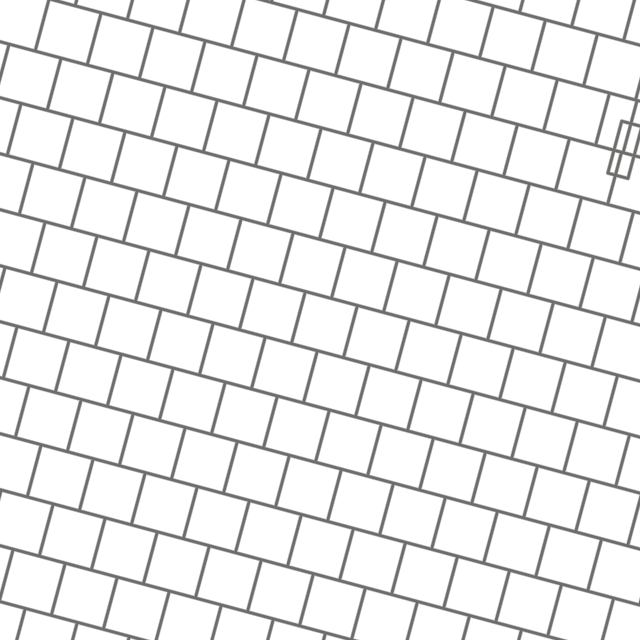
Reproduce this pattern procedurally as a Shadertoy shader.

```glsl
// Tilted running-bond square paving in thin grey lines, with a small inset box at the right edge.

const float TILT = radians(15.0);
const vec2 CELL = vec2(0.08418, 0.08451);        // tile size in canvas heights
const vec2 GRID_ORIGIN = vec2(0.0316, 0.0629);   // one tile corner, in tilted axes
const float LINE_HALF = 0.0026;
const vec3 PAPER = vec3(1.0);
const vec3 INK = vec3(0.425, 0.422, 0.415);

// Coordinates along the courses (x) and down across them (y)
vec2 tiltedAxes(vec2 p, float angle) {
    float c = cos(angle), s = sin(angle);
    return vec2(c * p.x + s * p.y, c * p.y - s * p.x);
}

// Distance to the nearest of a family of lines spaced one period apart
float repeatedLine(float x, float period) {
    return abs(fract(x / period + 0.5) - 0.5) * period;
}

// Distance to the joints of courses shifted by half a tile on odd rows
float runningBond(vec2 p, vec2 cell) {
    float row = floor(p.y / cell.y);
    float shift = 0.5 * mod(row, 2.0) * cell.x;
    return min(repeatedLine(p.y, cell.y), repeatedLine(p.x - shift, cell.x));
}

float boxOutline(vec2 p, vec2 halfSize) {
    vec2 d = abs(p) - halfSize;
    return abs(length(max(d, 0.0)) + min(max(d.x, d.y), 0.0));
}

float segment(vec2 p, vec2 a, vec2 b) {
    vec2 ap = p - a, ab = b - a;
    return length(ap - ab * clamp(dot(ap, ab) / dot(ab, ab), 0.0, 1.0));
}

// Small box on a joint, with a doubled joint running up the course above
float insetBox(vec2 p, float courseHeight) {
    float box = boxOutline(p - vec2(0.004, -0.005), vec2(0.0163, 0.042));
    float bar = segment(p, vec2(0.0025, -courseHeight), vec2(0.0025, 0.0));
    return min(box, bar);
}

float strokeMask(float dist, float halfWidth, float soft) {
    return 1.0 - smoothstep(halfWidth - soft, halfWidth + soft, dist);
}

void mainImage(out vec4 fragColor, in vec2 fragCoord) {
    vec2 canvas = fragCoord / iResolution.y;
    float soft = 1.0 / iResolution.y;

    // Measure down from the top edge, then tilt
    vec2 p = tiltedAxes(vec2(canvas.x, 1.0 - canvas.y), TILT) - GRID_ORIGIN;

    float joints = runningBond(p, CELL);
    float inset = insetBox(p - vec2(11.5, -1.0) * CELL, CELL.y);

    float ink = strokeMask(min(joints, inset), LINE_HALF, soft);
    fragColor = vec4(mix(PAPER, INK, ink), 1.0);
}
```
